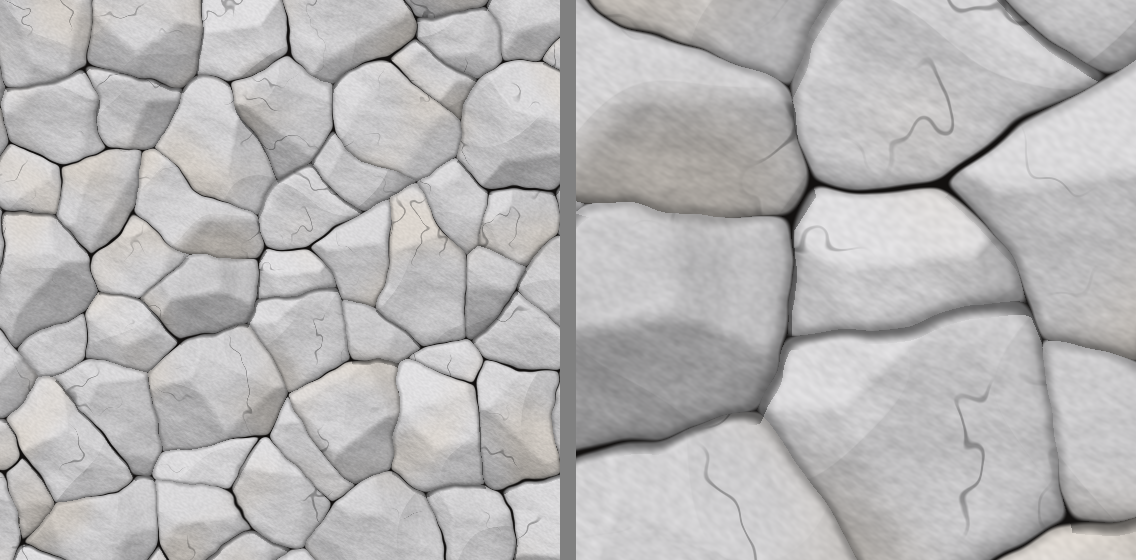
Left: the whole. Right: its middle third, enlarged.
This texture is drawn by a Shadertoy shader. Its source:

```glsl
const float STONES_ACROSS = 6.9;
const float CORNER_SHARPNESS = 45.0;
const vec3 LIGHT_DIR = vec3(-0.16, 0.55, 0.82);
const vec3 GAP_COLOR = vec3(0.07, 0.063, 0.06);
const vec3 COOL_TINT = vec3(1.0, 0.996, 1.004);
const vec3 WARM_TINT = vec3(1.0, 0.972, 0.94);

vec2 hash2(vec2 p) {
    vec3 q = fract(p.xyx * vec3(0.1031, 0.1030, 0.0973));
    q += dot(q, q.yzx + 33.33);
    return fract((q.xx + q.yz) * q.zy);
}

vec2 direction(float angle) {
    return vec2(cos(angle), sin(angle));
}

// Rotates into the diagonal direction of the grain
vec2 alongGrain(vec2 p) {
    vec2 along = direction(-0.6);
    return vec2(dot(p, along), dot(p, vec2(-along.y, along.x)));
}

float cornerSlope(vec2 cell, vec2 offset) {
    return dot(direction(6.2832 * hash2(cell).x), offset);
}

float gradientNoise(vec2 p) {
    vec2 i = floor(p), f = p - i;
    vec2 u = f * f * f * (f * (f * 6.0 - 15.0) + 10.0);
    vec2 e = vec2(1.0, 0.0);
    float low = mix(cornerSlope(i, f), cornerSlope(i + e, f - e), u.x);
    float high = mix(cornerSlope(i + e.yx, f - e.yx), cornerSlope(i + 1.0, f - 1.0), u.x);
    return mix(low, high, u.y);
}

vec2 noise2(vec2 p) {
    return vec2(gradientNoise(p), gradientNoise(p + 37.4));
}

float smoothMin(float a, float b, float k) {
    float h = max(k - abs(a - b), 0.0) / k;
    return min(a, b) - 0.25 * h * h * k;
}

// Canvas position to bent stone grid
vec2 toGrid(vec2 p) {
    vec2 bend = 0.036 * noise2(p * 5.0 + 3.1) + 0.014 * noise2(p * 14.0) + 0.003 * noise2(p * 42.0);
    return (p + bend) * STONES_ACROSS;
}

vec2 siteOf(vec2 cell) {
    return cell + 0.04 + 0.92 * hash2(cell + 11.0);
}

// Squared distance minus a random weight gives mixed stone sizes
float powerDistance(vec2 q, vec2 cell) {
    vec2 d = q - siteOf(cell);
    return dot(d, d) - 0.55 * hash2(cell + 53.0).x;
}

vec2 findStone(vec2 q) {
    vec2 home = floor(q), best = home;
    float nearest = 1e5;
    for (int y = -2; y <= 2; y++)
    for (int x = -2; x <= 2; x++) {
        vec2 cell = home + vec2(x, y);
        float d = powerDistance(q, cell);
        if (d < nearest) { nearest = d; best = cell; }
    }
    return best;
}

// Distance to the outline with rounded corners, in canvas units
float edgeDistance(vec2 q, vec2 stone) {
    float own = powerDistance(q, stone), sum = 0.0;
    vec2 site = siteOf(stone);
    for (int y = -2; y <= 2; y++)
    for (int x = -2; x <= 2; x++) {
        if (x == 0 && y == 0) continue;
        vec2 cell = stone + vec2(x, y);
        float d = (powerDistance(q, cell) - own) / (2.0 * length(siteOf(cell) - site));
        sum += exp(-CORNER_SHARPNESS * clamp(d, -1.0, 1.5));
    }
    return -log(sum) / (CORNER_SHARPNESS * STONES_ACROSS);
}

// Sharp creases, dents and fine diagonal grain
float roughness(vec2 p, vec2 stone) {
    float sum = -0.02 * abs(gradientNoise(p * 5.5 + stone * 2.9));
    vec2 q = alongGrain(p) * vec2(0.75, 1.25) * 9.0 + stone * 3.7;
    float amplitude = 0.0085;
    for (int i = 0; i < 6; i++) {
        sum += amplitude * gradientNoise(q);
        q = q * 2.1 + 17.3;
        amplitude *= 0.41;
    }
    return sum;
}

// Tilted top cut by crisp side facets, with a narrow rounded rim
float stoneHeight(vec2 p, vec2 stone) {
    vec2 local = p - siteOf(stone) / STONES_ACROSS;
    float height = 0.35 * dot(local, hash2(stone + 71.0) - 0.5);
    float turn = 6.2832 * hash2(stone + 29.0).x;
    for (int i = 0; i < 4; i++) {
        vec2 r = hash2(stone + 91.0 + 7.0 * float(i));
        vec2 facing = direction(turn + 1.57 * float(i) + r.y);
        float facet = mix(0.012, 0.045, r.x) - mix(0.3, 0.75, r.y) * dot(local, facing);
        height = smoothMin(height, facet, 0.004);
    }
    float edge = max(edgeDistance(toGrid(p), stone), -0.004);
    return height + 0.0045 * (1.0 - exp(-edge / 0.006)) + roughness(p, stone);
}

float crackMask(vec2 p, vec2 stone) {
    vec2 q = p * 10.0 + stone * 5.3;
    float line = abs(gradientNoise(q + 0.25 * noise2(q * 4.0)));
    float patches = smoothstep(0.08, 0.35, gradientNoise(q * 0.9 + 61.0));
    return patches * (1.0 - smoothstep(0.004, 0.022, line));
}

// Narrow shade below a stone that sticks out further
float overhang(vec2 p, vec2 stone, float edge) {
    vec2 above = findStone(toGrid(p + vec2(-0.002, 0.008)));
    float lift = hash2(above + 41.0).x - hash2(stone + 41.0).x;
    return smoothstep(0.0, 0.25, lift) * (1.0 - smoothstep(0.001, 0.008, edge));
}

void mainImage(out vec4 fragColor, in vec2 fragCoord) {
    vec2 p = fragCoord / iResolution.y;
    vec2 q = toGrid(p);
    vec2 stone = findStone(q);
    float edge = edgeDistance(q, stone);

    // Light from above
    vec2 e = vec2(0.001, 0.0);
    float h = stoneHeight(p, stone);
    vec2 slope = vec2(stoneHeight(p + e, stone) - h, stoneHeight(p + e.yx, stone) - h) / e.x;
    float diffuse = max(dot(normalize(vec3(-slope, 1.0)), LIGHT_DIR), 0.0);
    float value = 0.465 + 0.4 * diffuse + 0.03 * (hash2(stone + 5.0).y - 0.5);

    // Grain, cracks and contact shade
    value += 0.045 * gradientNoise(alongGrain(p) * vec2(150.0, 270.0));
    value *= 1.0 - 0.28 * crackMask(p, stone);
    value *= mix(0.8, 1.0, smoothstep(0.0, 0.007, edge));
    value *= 1.0 - 0.4 * overhang(p, stone, edge);

    // Warm stains and dark gaps of uneven width
    float warmth = smoothstep(0.0, 0.5, gradientNoise(p * 6.0 + stone * 2.3));
    vec3 color = value * mix(COOL_TINT, WARM_TINT, warmth);
    float gap = 0.005 * gradientNoise(p * 8.0 + 19.0) - 0.0006;
    color = mix(GAP_COLOR, color, smoothstep(-0.001, 0.0018, edge - gap));
    fragColor = vec4(color, 1.0);
}
```
